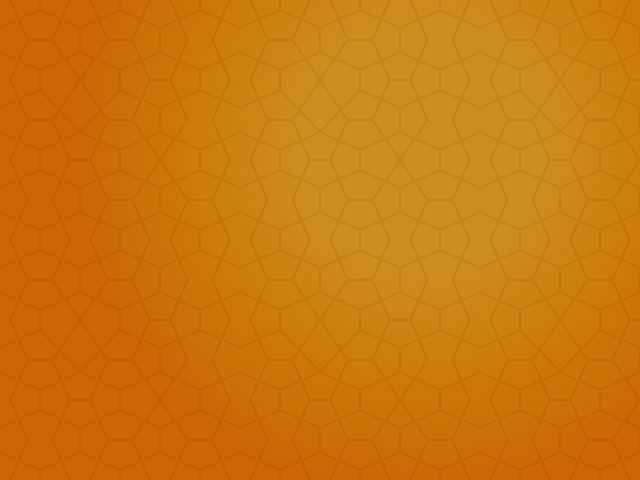
Give the GLSL for this background, as a Shadertoy shader.

```glsl
// Faint lattice of pentagons and hexagons over an amber glow.
// Two crossed hexagon nets share a unit grid, 16 by 12 units on the canvas.
// Some short edges vanish or collapse, in a block repeating every 6 units.

float segmentDistance(vec2 p, vec2 a, vec2 b) {
    vec2 pa = p - a, ba = b - a;
    float t = clamp(dot(pa, ba) / max(dot(ba, ba), 1e-5), 0.0, 1.0);
    return length(pa - ba * t);
}

bool isAt(vec2 cell, float x, float y) {
    return distance(cell, vec2(x, y)) < 0.5;
}

// Even sites hold horizontal edges, odd sites hold vertical ones.
bool isEven(vec2 site) {
    return mod(site.x + site.y, 2.0) < 0.5;
}

vec2 edgeAxis(vec2 site) {
    return isEven(site) ? vec2(1, 0) : vec2(0, 1);
}

// Endpoint of the short edge at a site; side is -1 or +1.
vec2 edgeEnd(vec2 site, float side) {
    vec2 cell = mod(site, 6.0);
    bool oddColumn = mod(site.x, 2.0) > 0.5;
    float reach = oddColumn ? 0.25 : 0.30;
    if (isEven(site)) {
        reach = oddColumn ? 0.31 : 0.26;
        // Collapsed edges become crossings.
        if (isAt(cell, 2.0, 2.0) || isAt(cell, 4.0, 4.0)) reach = 0.0;
    } else if (isAt(cell, 2.0, 3.0)) {
        side = 1.0; // both ends meet at the lower point
    }
    return site + edgeAxis(site) * side * reach;
}

// Short edges are left out along the block borders and in two corners.
bool edgeVisible(vec2 site) {
    vec2 cell = mod(site, 6.0);
    if (cell.x < 0.5) return false;
    if (!isEven(site)) return true;
    return cell.y > 0.5 && !isAt(cell, 1.0, 5.0)
        && !isAt(cell, 5.0, 1.0) && !isAt(cell, 5.0, 3.0);
}

float latticeDistance(vec2 p) {
    float d = 1e3;
    for (int j = -1; j <= 2; j++) {
        for (int i = -1; i <= 2; i++) {
            vec2 site = floor(p) + vec2(i, j);
            vec2 axis = edgeAxis(site);
            vec2 start = edgeEnd(site, 1.0);
            if (edgeVisible(site))
                d = min(d, segmentDistance(p, edgeEnd(site, -1.0), start));
            // Zigzag links to the two diagonal neighbours ahead.
            for (float s = -1.0; s <= 1.0; s += 2.0) {
                vec2 next = site + axis + s * axis.yx;
                d = min(d, segmentDistance(p, start, edgeEnd(next, -1.0)));
            }
        }
    }
    return d;
}

void mainImage(out vec4 fragColor, in vec2 fragCoord) {
    float pixel = 12.0 / iResolution.y;
    // Grid units, measured downward from the top left.
    vec2 p = vec2(fragCoord.x, iResolution.y - fragCoord.y) * pixel;

    // Off-centre glow: gold, amber, then burnt orange.
    float r = length(p - vec2(10.6, 3.6));
    vec3 gold = vec3(0.80, 0.56, 0.12);
    vec3 amber = vec3(0.80, 0.485, 0.03);
    vec3 orange = vec3(0.80, 0.40, 0.02);
    vec3 color = mix(gold, amber, clamp((r - 3.0) / 2.8, 0.0, 1.0));
    color = mix(color, orange, clamp((r - 5.8) / 3.0, 0.0, 1.0));

    // Thin, slightly darker lines.
    float d = latticeDistance(p);
    float line = 1.0 - smoothstep(-0.6, 0.6, (d - 0.024) / pixel);
    color *= mix(vec3(1.0), vec3(0.95, 0.91, 0.75), line);

    fragColor = vec4(color, 1.0);
}
```
